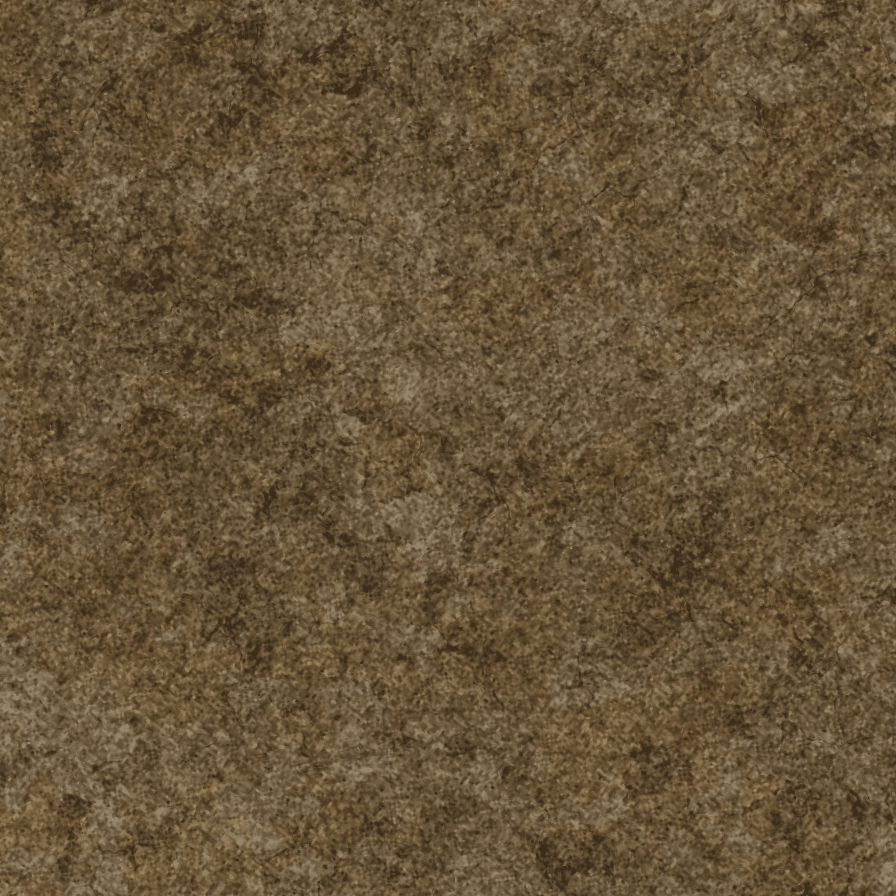
Give the GLSL for this texture, as a three.js fragment shader.

```glsl
varying vec2 vUv;

const vec3 DARK_SOIL = vec3(0.235, 0.178, 0.104);
const vec3 MID_SOIL = vec3(0.412, 0.332, 0.217);
const vec3 PALE_CLAY = vec3(0.590, 0.520, 0.398);
const vec3 RUST_TINT = vec3(1.03, 0.99, 0.92);
const vec3 GREY_TINT = vec3(0.99, 1.0, 1.05);

float hash(vec2 p) {
  vec3 q = fract(p.xyx * 0.1031);
  q += dot(q, q.yzx + 33.33);
  return fract((q.x + q.y) * q.z);
}

vec2 hash2(vec2 p) {
  return vec2(hash(p), hash(p + 71.7));
}

float valueNoise(vec2 p) {
  vec2 cell = floor(p);
  vec2 f = fract(p);
  f = f * f * (3.0 - 2.0 * f);
  float low = mix(hash(cell), hash(cell + vec2(1.0, 0.0)), f.x);
  float high = mix(hash(cell + vec2(0.0, 1.0)), hash(cell + 1.0), f.x);
  return mix(low, high, f.y);
}

// Rotated octaves; gain sets the roughness
float fbm(vec2 p, float gain) {
  mat2 turn = mat2(1.6, 1.2, -1.2, 1.6);
  float sum = 0.0;
  float total = 0.0;
  float weight = 1.0;
  for (int i = 0; i < 5; i++) {
    sum += weight * valueNoise(p);
    total += weight;
    weight *= gain;
    p = turn * p + 17.3;
  }
  return sum / total;
}

// Nearest distance, second distance and identity of the nearest cell
vec3 cellular(vec2 p) {
  vec2 base = floor(p);
  vec3 best = vec3(8.0, 8.0, 0.0);
  for (int y = -1; y <= 1; y++) {
    for (int x = -1; x <= 1; x++) {
      vec2 cell = base + vec2(float(x), float(y));
      float d = length(cell + hash2(cell) - p);
      if (d < best.x) {
        best = vec3(d, best.x, hash(cell + 23.1));
      } else {
        best.y = min(best.y, d);
      }
    }
  }
  return best;
}

// Signed specks: pale stones and dark crumbs in scattered cells
float specks(vec2 p, float share) {
  vec3 c = cellular(p);
  float radius = 0.2 + 0.3 * fract(c.z * 37.0);
  float body = 1.0 - smoothstep(radius * 0.5, radius, c.x);
  return body * (step(1.0 - share, c.z) - step(c.z, share));
}

// Slope of the rough ground, lit from the upper left
float relief(vec2 p, float reach, float gain) {
  return fbm(p, gain) - fbm(p + reach * vec2(-0.7, 0.7), gain);
}

// Fine sand grain, turned off the axes
float grit(vec2 p, float scale) {
  return valueNoise(mat2(0.8, 0.6, -0.6, 0.8) * p * scale) - 0.5;
}

// Thin broken lines along warped cell borders
float cracks(vec2 p, float width, float cover) {
  vec3 c = cellular(p);
  float line = 1.0 - smoothstep(0.2 * width, width, c.y - c.x);
  return line * smoothstep(cover, cover + 0.1, valueNoise(p * 1.3 + 5.0));
}

void main() {
  vec2 warp = vec2(fbm(vUv * 16.0, 0.65), fbm(vUv * 16.0 + 41.0, 0.65)) - 0.5;
  vec2 ground = vUv + 0.05 * warp;

  // Masks of pale flakes, dark pits and rusty stains
  float broad = fbm(ground * vec2(4.0, 6.0) + 11.0, 0.55) - 0.5;
  float flakeField = fbm(ground * vec2(17.0, 22.0) + 3.0, 0.68) + 0.15 * broad;
  float flakes = smoothstep(0.56, 0.62, flakeField);
  float pits = smoothstep(0.59, 0.68, fbm(ground * vec2(24.0, 30.0) + 57.0, 0.68));
  float rust = smoothstep(0.42, 0.62, fbm(ground * vec2(9.0, 12.0) + 83.0, 0.6));

  // Tone from broad patches down to fine grit
  float tone = 0.48 + 0.28 * broad;
  tone += 0.60 * (fbm(ground * vec2(32.0, 40.0) + 29.0, 0.8) - 0.5);
  tone += 0.13 * flakes - 0.24 * pits;
  tone += 0.65 * relief(ground * vec2(34.0, 40.0), 0.25, 0.85);
  tone += 0.25 * grit(vUv, 140.0) + 0.60 * grit(vUv + 3.0, 300.0);

  // Stones, crumbs and cracks
  vec2 loose = vUv + 0.02 * warp;
  tone += 0.20 * specks(loose * 75.0, 0.05);
  tone += 0.28 * specks(loose * 150.0 + 19.0, 0.09);
  tone -= 0.28 * cracks(ground * vec2(20.0, 17.0), 0.09, 0.66);
  tone = clamp(tone, 0.0, 1.0);

  vec3 color = mix(DARK_SOIL, MID_SOIL, min(tone * 2.0, 1.0));
  color = mix(color, PALE_CLAY, max(tone * 2.0 - 1.0, 0.0));
  color *= mix(vec3(1.0), RUST_TINT, 0.7 * rust * (1.0 - flakes));
  color *= mix(vec3(1.0), GREY_TINT, max(0.6 * flakes, 0.8 * pits));
  gl_FragColor = vec4(color, 1.0);
}
```
